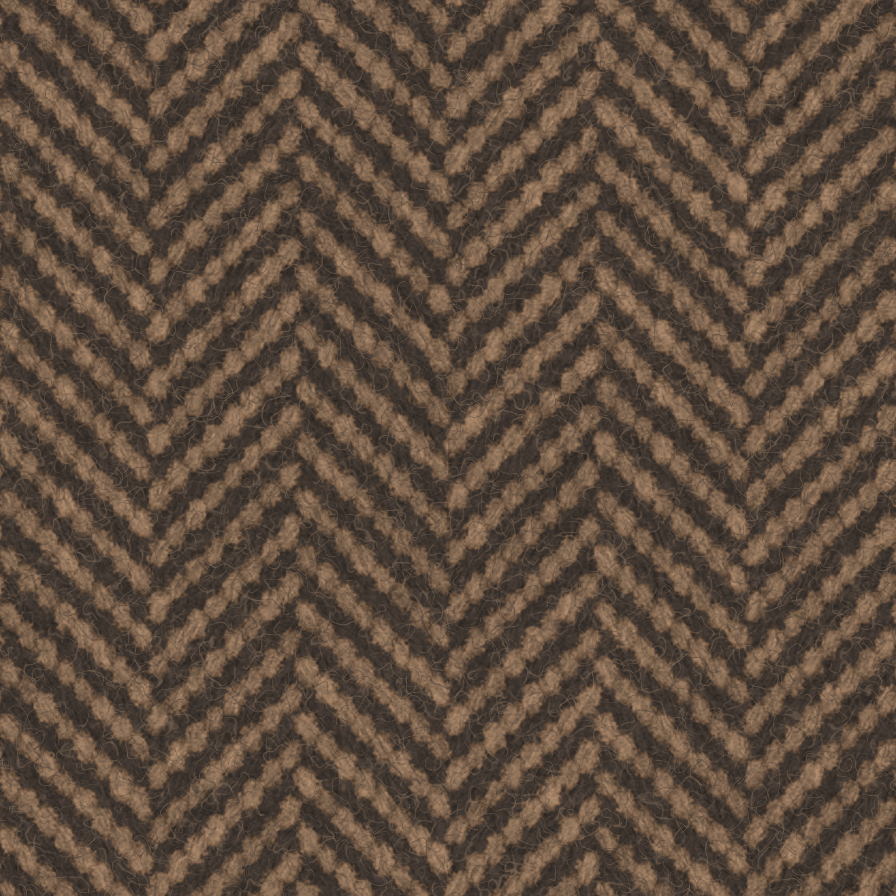
Give the GLSL for this texture, as a WebGL 1 fragment shader.

```glsl
precision highp float;
// Brown wool herringbone tweed: broken twill of plump tan yarns on dark ground, with stray hairs.
uniform vec2 u_resolution;

#define COLUMNS 6.0          // herringbone columns across
#define YARNS 8.0            // yarns in one column
#define REPEATS 16.0         // stripes down the cloth
#define FLOAT_SIZE vec2(0.60, 0.83)  // half size of a tan float, in yarn widths
#define TILT 0.25            // lean of each float along its stripe
#define FUZZ 0.0050          // raggedness of the yarn edges
#define HAIR_CELLS 42.0      // hair cells across, per layer
#define HAIR_WIDTH 0.0015    // thickness of one hair
#define HAIR_ALPHA 0.62
#define DARK vec3(0.225, 0.192, 0.170)
#define TAN vec3(0.505, 0.402, 0.315)
#define HAIR vec3(0.560, 0.465, 0.375)

float hash(vec2 p) {
  return fract(sin(dot(p, vec2(127.1, 311.7))) * 43758.5453);
}

float noise(vec2 p) {
  vec2 i = floor(p), f = fract(p);
  f = f * f * (3.0 - 2.0 * f);
  return mix(mix(hash(i), hash(i + vec2(1.0, 0.0)), f.x),
             mix(hash(i + vec2(0.0, 1.0)), hash(i + 1.0), f.x), f.y);
}

vec2 noise2(vec2 p) {
  return vec2(noise(p), noise(p + 57.3)) - 0.5;
}

// +1 where stripes fall to the right, -1 where they rise
float slant(float yarn) {
  return 1.0 - 2.0 * mod(floor(yarn / YARNS), 2.0);
}

// Vertical offset of a yarn's floats, a third of a repeat per yarn;
// each reversal breaks by half a repeat
float floatPhase(float yarn) {
  float s = slant(yarn);
  return 0.9167 + 0.0833 * s + s * mod(yarn, YARNS) / 3.0;
}

// Tan floats: x = coverage, y = roundness, z = random tone of the topmost float
vec3 tanFloats(vec2 uv) {
  float x = uv.x * COLUMNS * YARNS;
  float down = (1.0 - uv.y) * REPEATS;
  float aspect = COLUMNS * YARNS / REPEATS;
  vec3 best = vec3(0.0, 0.0, 0.5);
  float nearest = 9.0;
  for (int k = -1; k <= 1; k++) {
    float yarn = floor(x) + float(k);
    float d = down - floatPhase(yarn);
    float id = floor(d + 0.5);
    float tone = hash(vec2(yarn, id) + 3.7);
    vec2 q = vec2(x - yarn - 0.5, (d - id) * aspect);
    q.x -= slant(yarn) * TILT * q.y;
    q = abs(q) / (FLOAT_SIZE * (0.90 + 0.20 * tone));
    float r = pow(pow(q.x, 2.5) + pow(q.y, 2.5), 0.4);
    if (r < nearest) {
      nearest = r;
      best = vec3(1.0 - smoothstep(0.80, 1.18, r), 1.0 - min(r, 1.0), tone);
    }
  }
  return best;
}

// Curled hairs as short arcs: x = pale hairs, y = dark hairs
vec2 hairs(vec2 uv, float seed) {
  vec2 p = uv * HAIR_CELLS + seed * 0.37 + noise2(uv * 75.0 + seed) * 0.7;
  float blur = 0.75 / min(u_resolution.x, u_resolution.y);
  vec2 cover = vec2(0.0);
  for (int j = -1; j <= 1; j++) {
    for (int i = -1; i <= 1; i++) {
      vec2 cell = floor(p) + vec2(float(i), float(j));
      vec2 key = cell + seed * 17.0;
      vec2 v = p - cell - vec2(hash(key), hash(key + 9.1));
      float angle = 6.2832 * hash(key + 21.3);
      float radius = mix(0.22, 0.75, hash(key + 33.7));
      float len = length(v) + 0.0001;
      float ring = abs(len - radius) / HAIR_CELLS;
      float line = 1.0 - smoothstep(HAIR_WIDTH * 0.5 - blur, HAIR_WIDTH * 0.5 + blur, ring);
      float arc = smoothstep(0.0, 0.45, dot(v / len, vec2(cos(angle), sin(angle))));
      float strength = line * arc * mix(0.2, 1.0, hash(key + 45.9));
      float pale = step(0.45, hash(key + 61.5));
      cover = max(cover, strength * vec2(pale, 1.0 - pale));
    }
  }
  return cover;
}

void main() {
  vec2 uv = gl_FragCoord.xy / u_resolution;
  float s = slant(floor(uv.x * COLUMNS * YARNS));

  // Ragged yarn outlines
  vec2 frayed = uv + FUZZ * (0.8 * noise2(uv * 120.0) + 1.2 * noise2(uv * 280.0 + 8.0));
  vec3 yarn = tanFloats(frayed);

  // Fine fibres running along the yarns
  vec2 along = uv + noise2(uv * 60.0) * 0.008;
  float fibre = noise(vec2((along.x + s * along.y * 0.45) * 330.0, along.y * 95.0));
  float grain = noise(uv * 420.0);
  float mottle = noise(uv * 9.0) - 0.5;

  // Dark ground with faint horizontal picks
  float pick = 0.5 + 0.5 * cos(6.2832 * frayed.y * REPEATS * 3.0);
  vec3 ground = DARK * (0.84 + 0.08 * pick + 0.38 * fibre + 0.32 * (grain - 0.5));

  // Rounded tan yarn, redder and darker at its edges
  float round = smoothstep(0.0, 0.50, yarn.y);
  vec3 wool = TAN * mix(vec3(0.80, 0.77, 0.74), vec3(1.06), round);
  wool *= 0.83 + 0.34 * fibre + 0.26 * (grain - 0.5) + 0.15 * (yarn.z - 0.5);
  vec3 color = mix(ground, wool, yarn.x) * (1.0 + 0.05 * mottle);

  // Loose hairs over everything
  for (int layer = 0; layer < 5; layer++) {
    vec2 hair = hairs(uv, float(layer) + 1.0) * HAIR_ALPHA;
    color = mix(color, DARK * 1.15, hair.y * 0.75);
    color = mix(color, HAIR, hair.x * 0.75);
  }
  gl_FragColor = vec4(color, 1.0);
}
```
